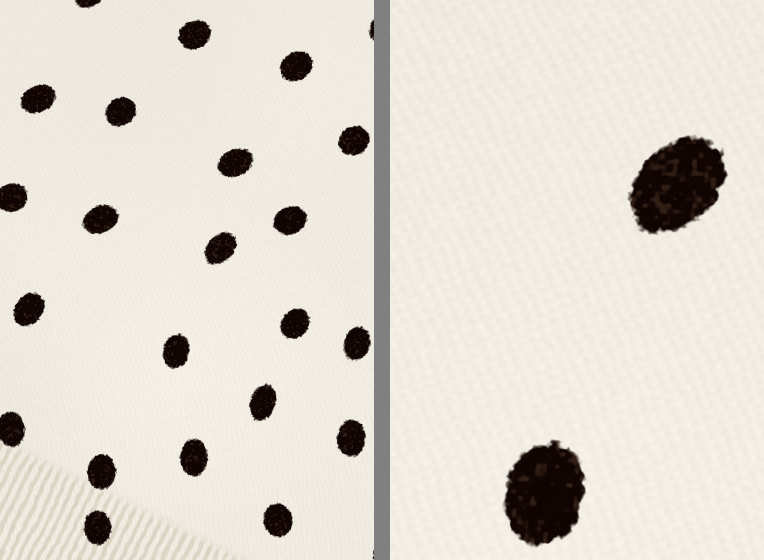
Left, the full canvas; right, a detail of the centre.
Reproduce this pattern procedurally as a Shadertoy shader.

```glsl
// Cream fine-knit cloth with scattered dark oval dots and a ribbed hem in the lower left corner.
#define CELL 0.178          // mean spacing of the dots
#define JITTER 0.58         // scatter of dots inside their cells
#define DOT_RADII vec2(0.0305, 0.0240)
#define FUZZ 0.0032         // raggedness of the dot edges
#define STITCH vec2(0.0082, 0.0066)
#define KNIT_CONTRAST 0.013
#define RIB_PITCH 0.0165
#define CREAM vec3(0.938, 0.919, 0.878)
#define GROOVE vec3(0.845, 0.812, 0.738)
#define INK vec3(0.066, 0.020, 0.010)
#define FIBRE vec3(0.190, 0.115, 0.080)

const float TAU = 6.2831853;

float hash(vec2 p) {
    vec3 q = fract(vec3(p.xyx) * 0.1031);
    q += dot(q, q.yzx + 33.33);
    return fract((q.x + q.y) * q.z);
}

float noise(vec2 p) {
    vec2 i = floor(p), f = fract(p);
    f = f * f * (3.0 - 2.0 * f);
    return mix(mix(hash(i), hash(i + vec2(1, 0)), f.x),
               mix(hash(i + vec2(0, 1)), hash(i + vec2(1, 1)), f.x), f.y);
}

mat2 rotate(float a) {
    float c = cos(a), s = sin(a);
    return mat2(c, s, -s, c);
}

// Signed distance to the nearest dot; ovals lean right at the top and stand up lower down.
float dotDistance(vec2 p) {
    mat2 lattice = rotate(0.42);
    vec2 cell = floor(lattice * p / CELL);
    float nearest = 1.0;
    for (int j = -1; j <= 1; j++)
    for (int i = -1; i <= 1; i++) {
        vec2 id = cell + vec2(i, j) + 40.0;
        vec2 offset = (vec2(hash(id), hash(id + 71.0)) - 0.5) * JITTER;
        vec2 centre = (id - 40.0 + 0.5 + offset) * CELL * lattice;
        float lean = mix(1.7, 0.45, smoothstep(0.12, 0.72, centre.y));
        lean += 0.5 * (hash(id + 13.0) - 0.5);
        vec2 radii = DOT_RADII * mix(vec2(0.92), vec2(1.08),
                                     vec2(hash(id + 29.0), hash(id + 53.0)));
        vec2 q = rotate(-lean) * (p - centre);
        nearest = min(nearest, (length(q / radii) - 1.0) * radii.y);
    }
    return nearest;
}

// Wales that bend from slanted to upright, crossed by V shaped stitches; about -1 to 1.
float knit(vec2 p) {
    vec2 k = vec2(p.x + 0.1 * p.y + 0.35 * p.y * p.y, p.y - 0.45 * p.x) / STITCH;
    k += 0.5 * (vec2(noise(p * 60.0), noise(p * 60.0 + 19.0)) - 0.5);
    float wale = cos(TAU * k.x);
    float loops = cos(TAU * (k.y + abs(fract(k.x) - 0.5)));
    return 0.6 * wale + 0.4 * loops;
}

void mainImage(out vec4 fragColor, in vec2 fragCoord) {
    float pixel = 1.0 / iResolution.y;
    vec2 p = fragCoord * pixel;
    float fine = 1.0 - smoothstep(0.25, 0.6, pixel / STITCH.y);

    // Cloth with soft light, stitches and yarn grain
    float weave = knit(p) * fine;
    float grain = noise(p * 330.0) - 0.5;
    float light = 0.020 * (noise(p * 3.5 + 7.0) - 0.5)
                + 0.016 * smoothstep(0.5, 0.0, distance(p, vec2(0.36, 0.46)));
    vec3 color = CREAM + light * vec3(0.8, 0.9, 1.1);
    color += KNIT_CONTRAST * weave + 0.016 * grain;

    // Ribbed hem below a slanted seam
    vec2 across = normalize(vec2(0.494, 1.0));
    float seam = dot(p - vec2(0.0, 0.219), across);
    float along = dot(p, vec2(across.y, -across.x));
    float ribs = 0.5 + 0.5 * cos(TAU * (along / RIB_PITCH
                 + 0.35 * noise(p * 14.0) + 0.2 * noise(p * 90.0)));
    float hem = smoothstep(0.004, -0.014, seam);
    float groove = smoothstep(0.3, 0.85, ribs) * (0.75 + 0.25 * noise(p * 150.0));
    color = mix(color, GROOVE, hem * groove * 0.9);
    color -= 0.014 * exp(-pow(seam / 0.006, 2.0));

    // Dots with frayed edges and brown fibres catching the light
    float fray = noise(p * 240.0) + 0.5 * noise(p * 480.0 + 5.0) - 0.75;
    float d = dotDistance(p) + FUZZ * fray;
    float speck = noise(p * 270.0 + 31.0) + 0.12 * weave;
    vec3 yarn = mix(INK, FIBRE, smoothstep(0.62, 0.95, speck));
    yarn += 0.012 * grain;
    float soft = 0.0008 + 0.6 * pixel;
    color = mix(color, yarn, smoothstep(soft, -soft, d));

    fragColor = vec4(clamp(color, 0.0, 1.0), 1.0);
}
```
